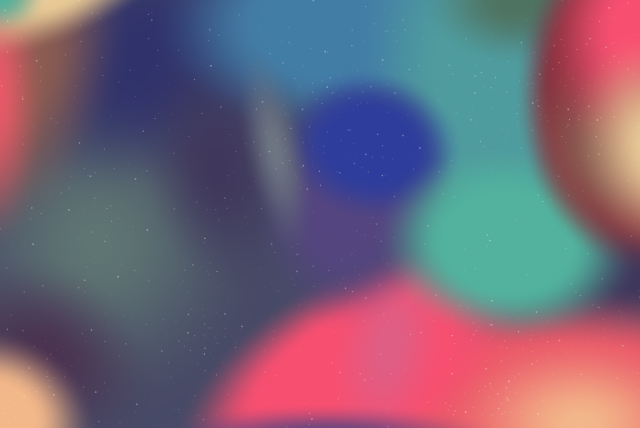
Reproduce this background procedurally as a Shadertoy shader.

```glsl
// A dreamy nebula of soft colour fields under a fine dust of stars.
// Tilted ellipses with tunable softness are layered from back to front,
// then jittered grid cells scatter dots, denser inside a few clusters.

#define ASPECT 1.5
#define STAR_LAYERS 3
#define STAR_CELL 0.024
#define STAR_RADIUS 0.0021
#define STAR_DENSITY 0.13
#define STAR_GLOW 0.55

const vec3 SLATE  = vec3(.28, .29, .40);
const vec3 SAGE   = vec3(.37, .46, .45);
const vec3 NAVY   = vec3(.19, .20, .42);
const vec3 DUSK   = vec3(.25, .22, .36);
const vec3 SKY    = vec3(.26, .49, .65);
const vec3 TEAL   = vec3(.31, .61, .62);
const vec3 JADE   = vec3(.32, .70, .62);
const vec3 MOSS   = vec3(.31, .45, .38);
const vec3 ROYAL  = vec3(.18, .24, .61);
const vec3 VIOLET = vec3(.33, .27, .50);
const vec3 MIST   = vec3(.43, .46, .51);
const vec3 ROSE   = vec3(.97, .31, .44);
const vec3 MAUVE  = vec3(.87, .37, .52);
const vec3 CORAL  = vec3(.92, .35, .41);
const vec3 PEACH  = vec3(.95, .72, .54);
const vec3 WINE   = vec3(.52, .19, .24);
const vec3 BROWN  = vec3(.54, .36, .32);
const vec3 CREAM  = vec3(.91, .79, .59);
const vec3 PLUM   = vec3(.29, .20, .32);

float hash(vec2 p) {
    return fract(sin(dot(p, vec2(127.1, 311.7))) * 43758.5453);
}

// Blends a tilted ellipse into the colour; soft widens its edge.
void glow(inout vec3 col, vec2 p, vec2 centre, vec2 radii, float tilt, float soft, vec3 tint) {
    float c = cos(tilt), s = sin(tilt);
    vec2 d = p - centre;
    vec2 q = vec2(c * d.x + s * d.y, c * d.y - s * d.x) / radii;
    col = mix(col, tint, 1. - smoothstep(1. - soft, 1. + soft, length(q)));
}

vec3 nebula(vec2 p) {
    vec3 col = SLATE;
    // Cool fields on the left and along the top
    glow(col, p, vec2(.23, .43), vec2(.20, .21), .5, 1., SAGE);
    glow(col, p, vec2(.36, .87), vec2(.27, .19), .3, .7, NAVY);
    glow(col, p, vec2(.51, .61), vec2(.10, .17), .2, .9, DUSK);
    glow(col, p, vec2(.82, .94), vec2(.34, .20), 0., .4, SKY);
    glow(col, p, vec2(1.14, .76), vec2(.20, .38), .2, .5, TEAL);
    glow(col, p, vec2(1.21, 1.), vec2(.13, .09), 0., .8, MOSS);
    glow(col, p, vec2(1.48, .38), vec2(.16, .14), 0., .6, DUSK);
    // Warm ground
    glow(col, p, vec2(1.32, 0.), vec2(.62, .26), 0., .3, CORAL);
    glow(col, p, vec2(.82, .12), vec2(.36, .18), .55, .32, ROSE);
    glow(col, p, vec2(.91, .19), vec2(.07, .14), -.2, 1., MAUVE);
    glow(col, p, vec2(1.36, .01), vec2(.17, .11), 0., 1., PEACH);
    glow(col, p, vec2(.76, -.03), vec2(.25, .05), 0., .8, VIOLET);
    // Central blue and its pale streak
    glow(col, p, vec2(.83, .53), vec2(.16, .21), -.25, .5, VIOLET);
    glow(col, p, vec2(.87, .66), vec2(.16, .13), -.2, .4, ROYAL);
    glow(col, p, vec2(.645, .65), vec2(.04, .13), .2, 1., MIST);
    glow(col, p, vec2(1.19, .43), vec2(.23, .17), -.1, .38, JADE);
    // Red and cream fields on the right
    glow(col, p, vec2(1.51, .78), vec2(.26, .36), 0., .18, WINE);
    glow(col, p, vec2(1.40, .64), vec2(.09, .13), .3, .9, BROWN);
    glow(col, p, vec2(1.49, .95), vec2(.13, .19), -.3, .7, ROSE);
    glow(col, p, vec2(1.54, .65), vec2(.11, .16), .3, .8, CREAM);
    // Warm upper left edge
    glow(col, p, vec2(.05, .83), vec2(.14, .26), -.3, .7, BROWN);
    glow(col, p, vec2(-.02, .78), vec2(.07, .20), 0., .9, CORAL);
    glow(col, p, vec2(.14, 1.01), vec2(.17, .06), .4, .8, CREAM);
    glow(col, p, vec2(0., 1.01), vec2(.06, .05), 0., .9, JADE);
    // Lower left corner
    glow(col, p, vec2(.10, .17), vec2(.16, .12), -.5, .9, PLUM);
    glow(col, p, vec2(0., .03), vec2(.16, .13), -.5, .5, PEACH);
    return col;
}

float cluster(vec2 p, vec2 centre, float size) {
    vec2 d = (p - centre) / size;
    return exp(-dot(d, d));
}

float starDensity(vec2 p) {
    float crowd = cluster(p, vec2(.84, .81), .09) + cluster(p, vec2(.72, .66), .09)
                + cluster(p, vec2(1.42, .82), .11) + cluster(p, vec2(1.25, .73), .08)
                + cluster(p, vec2(.47, .22), .08) + cluster(p, vec2(1.16, .23), .07)
                + cluster(p, vec2(.03, .08), .09) + cluster(p, vec2(1.15, .06), .13);
    return STAR_DENSITY * (.6 + 2. * crowd);
}

float stars(vec2 p, float pixel) {
    float light = 0.;
    for (int i = 0; i < STAR_LAYERS; i++) {
        vec2 grid = p / STAR_CELL + float(i) * 17.37;
        vec2 id = floor(grid);
        vec2 jitter = .2 + .6 * vec2(hash(id + 3.1), hash(id + 7.7));
        float radius = STAR_RADIUS * mix(.5, 1., hash(id + 5.3));
        float dist = length(fract(grid) - jitter) * STAR_CELL;
        float dot_ = 1. - smoothstep(radius - pixel * .6, radius + pixel * .6, dist);
        float shine = mix(.15, 1., pow(hash(id + 9.2), 3.));
        light += dot_ * shine * step(hash(id), starDensity(p));
    }
    return min(light, 1.);
}

void mainImage(out vec4 fragColor, in vec2 fragCoord) {
    vec2 p = fragCoord / iResolution.xy * vec2(ASPECT, 1.);
    vec3 col = nebula(p);
    vec3 starColour = mix(col, vec3(1.), .75);
    col = mix(col, starColour, STAR_GLOW * stars(p, 1. / iResolution.y));
    fragColor = vec4(col, 1.);
}
```
